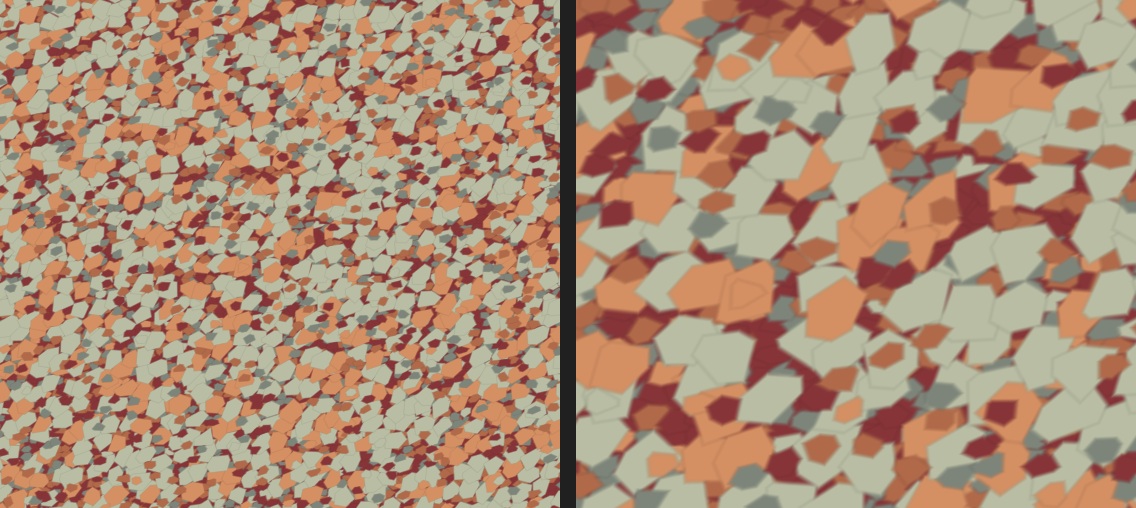
Left, the full canvas; right, a detail of the centre.
A Shadertoy shader for this texture:

```glsl
// Terrazzo of flat angular chips: sage and orange flakes over a maroon ground.
// Three layers of jittered cells are painted in order; each cell holds one
// irregular six-sided chip, sheared so that the flakes lean up to the right.

#define SAGE   vec3(0.72, 0.74, 0.64)
#define ORANGE vec3(0.83, 0.56, 0.385)
#define MAROON vec3(0.53, 0.205, 0.22)
#define BROWN  vec3(0.69, 0.41, 0.285)
#define TEAL   vec3(0.49, 0.52, 0.48)
#define BIG_CELL   0.034   // spacing of large flakes, in canvas heights
#define SMALL_CELL 0.0165  // spacing of small grains
#define CHIP_SIZE  0.52    // mean chip radius, in cells
#define LEAN       0.32    // shear towards the upper right
#define SOFTNESS   0.0021  // half width of an edge, in canvas heights
#define SEAM       0.05    // darkening along chip outlines
#define SAGE_SHARE 0.67    // part of large flakes that are sage

vec4 hash4(vec2 p) {
    vec4 q = fract(p.xyxy * vec4(0.1031, 0.1030, 0.0973, 0.1099));
    q += dot(q, q.wzxy + 33.33);
    return fract((q.xxyz + q.yzzw) * q.zywx);
}

// Signed distance to an irregular convex hexagon, unique to each cell
float chipDistance(vec2 p, vec2 id, float turn) {
    float d = -1e3;
    for (int k = 0; k < 6; k++) {
        vec4 side = hash4(id + float(k + 1) * vec2(37.3, 91.7));
        float angle = 1.0472 * (float(k) + turn + 0.6 * (side.x - 0.5));
        float radius = CHIP_SIZE * mix(0.74, 1.26, side.y);
        d = max(d, dot(p, vec2(cos(angle), sin(angle))) - radius);
    }
    return d;
}

vec3 flakeColor(float pick) {
    return pick < SAGE_SHARE ? SAGE : ORANGE;
}

vec3 grainColor(float pick) {
    if (pick < 0.28) return MAROON;
    if (pick < 0.62) return BROWN;
    if (pick < 0.87) return TEAL;
    return pick < 0.93 ? SAGE : ORANGE;
}

// Paints one layer of chips over the ground colour
vec3 paintLayer(vec3 ground, vec2 uv, float cell, float density, bool large, float seed) {
    vec2 stretch = large ? vec2(1.0) : vec2(1.18, 0.88);
    vec2 p = vec2(uv.x - LEAN * uv.y, uv.y) / (cell * stretch) + seed;
    vec2 home = floor(p);
    float edge = SOFTNESS / cell;
    for (int y = -1; y <= 1; y++)
    for (int x = -1; x <= 1; x++) {
        vec2 id = home + vec2(x, y);
        vec4 rnd = hash4(id + seed * 3.7);
        if (rnd.w > density) continue;
        vec2 center = id + 0.5 + 0.8 * (rnd.xy - 0.5);
        float turn = hash4(id + seed + 211.0).x;
        float d = chipDistance(p - center, id + seed, turn);
        vec3 tint = large ? flakeColor(rnd.z) : grainColor(rnd.z);
        ground = mix(ground, tint, 1.0 - smoothstep(-edge, edge, d));
        ground *= 1.0 - SEAM * (1.0 - smoothstep(0.0, edge, abs(d)));
    }
    return ground;
}

void mainImage(out vec4 fragColor, in vec2 fragCoord) {
    vec2 uv = fragCoord / iResolution.y;
    vec3 color = MAROON;
    // Fine grains, then large flakes, then a few loose grains on top
    color = paintLayer(color, uv, SMALL_CELL, 1.0, false, 113.37);
    color = paintLayer(color, uv, BIG_CELL, 1.0, true, 151.61);
    color = paintLayer(color, uv, SMALL_CELL, 0.15, false, 197.83);
    fragColor = vec4(color, 1.0);
}
```
